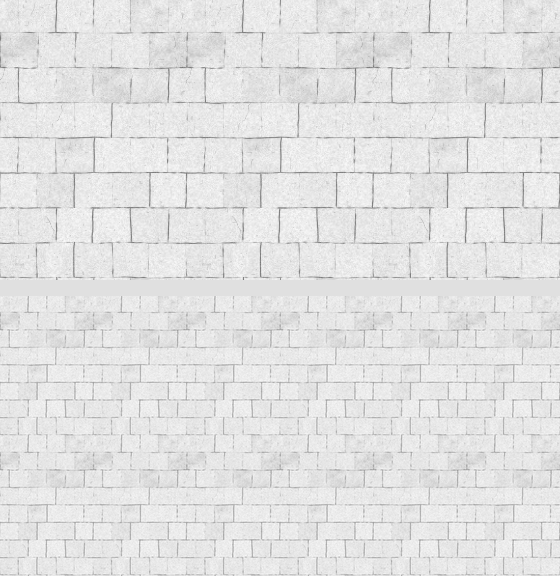
Top: one tile. Bottom: repeated 2 by 2.
Give the GLSL for this texture, as a Shadertoy shader.

```glsl
// Pale stone paving in half-offset courses: 15 slabs across, 8 courses down.
// Thin broken joints, grain, stains and hairline cracks come from wrapping noise;
// the wear recurs every 5 slabs, so the surface tiles in both directions.

float hash(vec2 p) {
    vec3 q = fract(p.xyx * vec3(0.1031, 0.1030, 0.0973));
    q += dot(q, q.yzx + 33.33);
    return fract((q.x + q.y) * q.z);
}

// Value noise over t in units of one wear period, with "cells" lattice cells in it
float noise(vec2 t, vec2 cells) {
    vec2 p = t * cells, i = floor(p), f = fract(p);
    f = f * f * (3.0 - 2.0 * f);
    vec2 a = mod(i, cells), b = mod(i + 1.0, cells);
    return mix(mix(hash(a), hash(vec2(b.x, a.y)), f.x),
               mix(hash(vec2(a.x, b.y)), hash(b), f.x), f.y);
}

// Smooth coverage of a line of half width w at distance d
float line(float d, float w, float pixel) {
    return clamp((w - abs(d)) / pixel + 0.5, 0.0, 1.0) * min(1.0, 2.0 * w / pixel + 0.2);
}

void mainImage(out vec4 fragColor, in vec2 fragCoord) {
    float pixel = 1.0 / iResolution.y;
    vec2 t = fragCoord / iResolution.xy * vec2(3.0, 1.0);
    vec2 slabSize = vec2(2.0 / 15.0, 0.125);   // in canvas heights

    // Slab grid, slightly bent so that the joints are not ruled straight
    float bend = noise(t, vec2(6.0, 9.0)) - 0.5;
    float ripple = noise(t, vec2(30.0, 45.0)) - 0.5;
    vec2 g = t * vec2(5.0, 8.0) - vec2(0.0, 0.0625);
    g += vec2(0.02, 0.035) * bend + 0.018 * ripple;
    float row = floor(g.y);
    g.x += 0.5 * mod(row, 2.0);
    vec2 wrap = vec2(5.0, 8.0);
    vec2 slab = mod(floor(g), wrap);
    vec2 local = fract(g) - 0.5;

    // Distances to the nearest upright and level joint
    float post = floor(g.x + 0.5);
    vec2 joint = mod(vec2(post, row), wrap);
    float lean = (hash(joint + 11.0) - 0.5) * 0.06;
    float shift = (hash(joint + 23.0) - 0.5) * 0.04;
    float dx = (g.x - post - shift - lean * local.y) * slabSize.x;
    float dy = (g.y - floor(g.y + 0.5)) * slabSize.y;

    // Broken strength along the joints
    float dash = noise(t, vec2(44.0, 66.0));
    float stretch = noise(t + 0.37, vec2(10.0, 15.0));
    float upright = smoothstep(0.3, 0.85, 0.55 * dash + 0.75 * hash(joint + 37.0));
    float level = smoothstep(0.2, 0.75, 0.55 * dash + 0.5 * stretch);
    float joints = max(line(dx, 0.0012 + 0.0009 * upright, pixel) * (0.1 + 0.9 * upright),
                       line(dy, 0.0012 + 0.0008 * level, pixel) * (0.15 + 0.85 * level));
    float dust = max(exp(-abs(dx) / 0.005) * upright, exp(-abs(dy) / 0.005) * level);

    // Stone: tone of each slab, clouds, stains on a few, grain and pits
    float fine = noise(t, vec2(180.0, 270.0)) - 0.5;
    float coarse = noise(t, vec2(96.0, 144.0)) - 0.5;
    float cloud = noise(t, vec2(14.0, 21.0));
    float stained = smoothstep(0.72, 1.0, hash(slab + 51.0));
    float shade = 0.922 + 0.02 * (hash(slab + 67.0) - 0.5);
    shade += 0.075 * fine + 0.045 * coarse - 0.016 * cloud;
    shade -= stained * 0.08 * cloud * (0.5 + dash);
    shade -= 0.08 * smoothstep(0.87, 0.96, noise(t + 0.61, vec2(72.0, 108.0)));
    shade -= 0.035 * dust * (0.5 + dash);

    // Hairline cracks wander through some of the slabs
    float slope = (hash(slab + 83.0) - 0.5) * 1.1;
    float start = (hash(slab + 97.0) - 0.5) * 0.6;
    float dc = local.x - start - slope * local.y + 0.16 * ripple;
    dc *= slabSize.x / sqrt(1.0 + slope * slope);
    float cracked = step(0.84, hash(slab + 109.0));
    float reach = smoothstep(-0.45, -0.2, local.y + 0.4 * (stretch - 0.5));
    float crack = cracked * reach * line(dc, 0.0011, pixel) * smoothstep(0.15, 0.7, dash);

    shade = mix(shade, 0.58, 0.75 * crack);
    shade = mix(shade, 0.47 + 0.1 * fine, 0.9 * joints);
    fragColor = vec4(vec3(clamp(shade, 0.0, 1.0)), 1.0);
}
```
